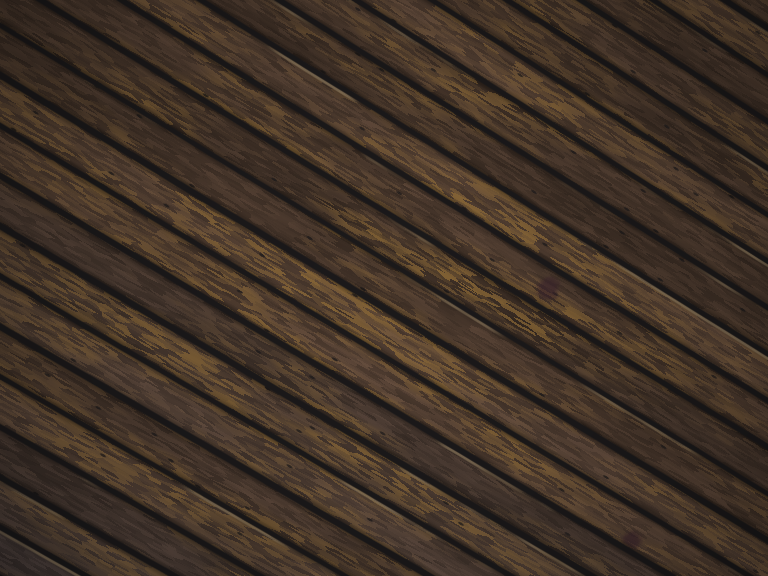
Write a WebGL 2 fragment shader that draws this texture.

```glsl
#version 300 es
precision highp float;
// Weathered dark timber boards running diagonally, with black gaps and golden worn grain.
uniform vec2 u_resolution;
out vec4 outColor;

const vec3 GAP = vec3(0.095, 0.088, 0.092);
const vec3 UMBER = vec3(0.285, 0.212, 0.160);
const vec3 PLUM = vec3(0.245, 0.208, 0.200);
const vec3 GOLD = vec3(0.500, 0.375, 0.185);
const vec3 PALE = vec3(0.500, 0.430, 0.330);
const vec3 STAIN = vec3(0.200, 0.120, 0.150);

vec2 hash2(vec2 p) {
  vec3 q = fract(p.xyx * vec3(0.1031, 0.1030, 0.0973));
  q += dot(q, q.yzx + 33.33);
  return fract((q.xx + q.yz) * q.zy);
}

// Cellular noise: x is the nearest distance, y a random value of that cell.
vec2 cells(vec2 p) {
  vec2 base = floor(p);
  vec2 best = vec2(8.0, 0.0);
  for (int j = -1; j <= 1; j++) {
    for (int i = -1; i <= 1; i++) {
      vec2 cell = base + vec2(i, j);
      vec2 rnd = hash2(cell);
      float d = length(cell + rnd - p);
      if (d < best.x) best = vec2(d, fract(rnd.x * 7.3 + rnd.y * 3.1));
    }
  }
  return best;
}

// Layered sines for broad, soft changes, about -1 to 1.
float waves(vec2 p) {
  float sum = 0.0, amp = 0.5;
  for (int i = 0; i < 4; i++) {
    sum += amp * sin(p.x + 1.7 * sin(p.y)) * cos(p.y * 0.8 - 0.6 * p.x);
    p = mat2(1.6, 1.1, -1.1, 1.6) * p + 2.3;
    amp *= 0.6;
  }
  return sum;
}

// Board coordinate: whole numbers lie on the gaps, which fan out slightly.
float boardCoord(vec2 p) {
  float x = p.x * 0.75;
  return (p.y - 0.0434 - 0.8142 * x) / (0.0872 - 0.0064 * x);
}

float spot(vec2 p, vec2 centre, float radius) {
  float ragged = radius * (1.0 + 0.35 * waves(p * 90.0));
  return 1.0 - smoothstep(0.4 * ragged, 1.2 * ragged, length(p - centre));
}

vec3 woodColor(float along, float across, float id, vec2 p) {
  vec2 rnd = hash2(vec2(id + 40.0, 7.0));
  vec2 g = vec2(along + rnd.x * 9.0, across);
  float t = across - id;

  // Board tint, cooler towards the lower left
  float cool = smoothstep(0.45, 1.35, p.y - 0.45 * p.x + 0.5 * rnd.x);
  vec3 col = mix(UMBER, PLUM, clamp(0.2 + 0.7 * cool, 0.0, 1.0));
  col *= 0.88 + 0.24 * rnd.y + 0.12 * waves(g * vec2(7.0, 2.0));

  // Fine short fibres and longer streaks
  vec2 fibre = cells(g * vec2(34.0, 19.0));
  vec2 streak = cells(g * vec2(6.0, 9.0) + 31.0);
  col *= 0.82 + 0.30 * fibre.y + 0.12 * (streak.y - 0.5);

  // Golden wear, strongest near the middle and broken up by the fibres
  float middle = exp(-2.2 * dot(p - vec2(0.66, 0.48), p - vec2(0.66, 0.48)));
  float patchy = waves(g * vec2(5.0, 1.6) + rnd * 6.0) + 0.55 * (rnd.y - 0.5);
  float edgeWear = 0.25 * smoothstep(0.25, 0.0, min(t, 1.0 - t));
  float wear = smoothstep(-0.25, 0.75, patchy + edgeWear + 0.25 * middle);
  col = mix(col, GOLD, wear * (0.25 + 0.55 * middle) * smoothstep(0.15, 0.9, fibre.y));

  // Sparse dark nicks
  vec2 nick = cells(g * vec2(9.0, 1.8) + 73.0);
  float dent = smoothstep(0.07, 0.03, nick.x) * step(0.7, nick.y);
  return mix(col, GAP, 0.7 * dent);
}

void main() {
  vec2 p = gl_FragCoord.xy / u_resolution.y;
  p.y = 1.0 - p.y;
  float along = dot(p, normalize(vec2(1.0, 0.61)));
  float across = boardCoord(p);
  across += 0.012 * waves(vec2(along * 6.0, floor(across + 0.5)));
  float pixel = 14.0 / u_resolution.y;
  float id = floor(across);
  float t = across - id;

  vec3 col = woodColor(along, across, id, p);

  // Purple stains on the boards
  float stain = max(spot(p, vec2(0.952, 0.502), 0.024), spot(p, vec2(1.097, 0.938), 0.018));
  col = mix(col, STAIN, 0.65 * stain);

  // Rounded board sides and pale chipped upper edges
  float gapDist = min(t, 1.0 - t);
  float gapId = floor(across + 0.5);
  float halfGap = 0.055 + 0.025 * hash2(vec2(gapId + 60.0, 3.0)).x;
  col *= 0.72 + 0.28 * smoothstep(halfGap, halfGap + 0.13, gapDist);
  float chip = smoothstep(0.25, 0.6, waves(vec2(along * 4.0 + gapId * 2.7, gapId * 1.9)));
  float rim = 1.0 - smoothstep(0.012, 0.035 + pixel, abs(t - halfGap - 0.03));
  col = mix(col, PALE, 0.75 * rim * chip);

  // Gaps, then darkening towards the corners
  col = mix(GAP, col, smoothstep(halfGap - pixel, halfGap + pixel, gapDist));
  vec2 c = p - vec2(0.667, 0.5);
  col *= 1.10 - 0.50 * dot(c, c);
  outColor = vec4(col, 1.0);
}
```
